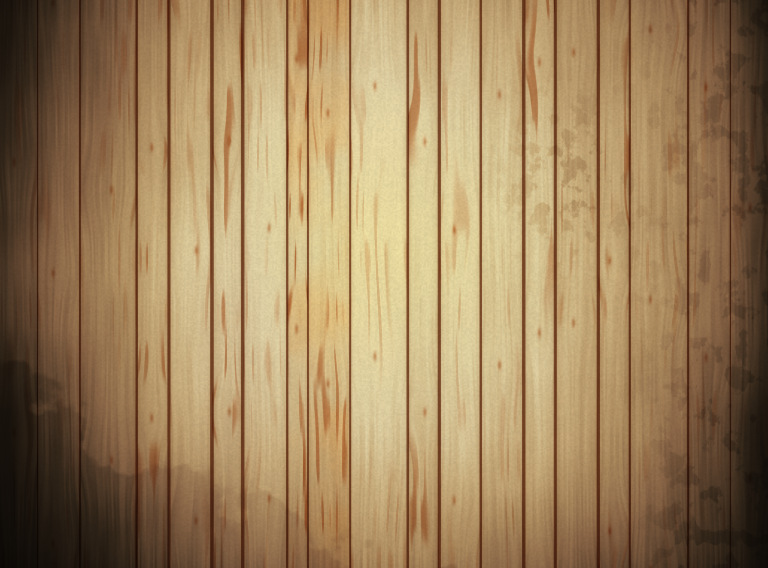
Reproduce this texture procedurally as a Shadertoy shader.

```glsl
// Worn wooden wall of nineteen vertical planks parted by red-brown grooves.
// Stretched noise makes the grain; a lopsided vignette and stains set a tone
// that is looked up in a six-step wood colour ramp.

float hash(vec2 p) {
    p = fract(p * vec2(0.1031, 0.1137));
    p += dot(p, p.yx + 33.33);
    return fract((p.x + p.y) * p.x * 17.0);
}

float noise(vec2 p) {
    vec2 i = floor(p), f = fract(p);
    f = f * f * (3.0 - 2.0 * f);
    return mix(mix(hash(i), hash(i + vec2(1, 0)), f.x),
               mix(hash(i + vec2(0, 1)), hash(i + vec2(1, 1)), f.x), f.y);
}

float fbm(vec2 p) {
    float sum = 0.0, amp = 0.5;
    for (int i = 0; i < 5; i++) {
        sum += amp * noise(p);
        p = mat2(1.6, 1.2, -1.2, 1.6) * p + 7.3;
        amp *= 0.5;
    }
    return sum;
}

// Groove centre and half width, as fractions of the canvas width
const vec2 grooves[18] = vec2[18](
    vec2(0.049, 0.0008), vec2(0.104, 0.0012), vec2(0.178, 0.0016),
    vec2(0.220, 0.0020), vec2(0.276, 0.0023), vec2(0.316, 0.0023),
    vec2(0.374, 0.0015), vec2(0.401, 0.0012), vec2(0.456, 0.0013),
    vec2(0.531, 0.0017), vec2(0.572, 0.0021), vec2(0.626, 0.0016),
    vec2(0.682, 0.0022), vec2(0.723, 0.0020), vec2(0.779, 0.0021),
    vec2(0.820, 0.0014), vec2(0.896, 0.0014), vec2(0.951, 0.0008));

vec3 woodRamp(float tone) {
    vec3 steps[6] = vec3[6](
        vec3(0.20, 0.15, 0.10), vec3(0.36, 0.26, 0.18), vec3(0.53, 0.39, 0.27),
        vec3(0.66, 0.53, 0.36), vec3(0.77, 0.66, 0.47), vec3(0.86, 0.80, 0.63));
    vec3 col = steps[0];
    for (int i = 1; i < 6; i++)
        col = mix(col, steps[i], clamp(tone - float(i - 1), 0.0, 1.0));
    return col * exp(0.55 * min(tone, 0.0)) * (1.0 + 0.06 * max(tone - 5.0, 0.0));
}

void mainImage(out vec4 fragColor, in vec2 fragCoord) {
    vec2 uv = fragCoord / iResolution.xy;
    float pixel = 1.0 / iResolution.x;

    // Find the plank and its nearby grooves
    float left = -0.01, right = 1.01, id = 0.0, groove = 0.0, shadow = 0.0;
    for (int i = 0; i < 18; i++) {
        float x = grooves[i].x, w = grooves[i].y, d = abs(uv.x - x);
        if (uv.x > x) { left = x; id = float(i + 1); }
        else right = min(right, x);
        groove = max(groove, 1.0 - smoothstep(w - 0.6 * pixel, w + 0.6 * pixel, d));
        shadow = max(shadow, exp(-d / (1.6 * w)));
    }
    vec2 seed = vec2(id * 37.0, id * 11.0);
    float narrow = 1.0 - smoothstep(0.044, 0.050, right - left);

    // Grain bulges around knots spaced along each plank
    float along = fract(uv.y * 2.1 + hash(seed)) - 0.5;
    float across = uv.x - mix(left, right, 0.35 + 0.3 * hash(seed + 5.0));
    float bulge = exp(-along * along * 50.0) * (0.25 + 0.3 * narrow);
    float bend = 0.007 * (noise(vec2(uv.x * 25.0, uv.y * 5.0) + seed) - 0.5);
    vec2 g = vec2(across * (1.0 - bulge) + bend + 0.5, uv.y);
    float fine = noise(g * vec2(430.0, 9.0) + seed) * 0.6
               + noise(g * vec2(150.0, 4.0) + seed) * 0.4 - 0.5;
    float orange = smoothstep(0.372, 0.378, uv.x) * (1.0 - smoothstep(0.450, 0.460, uv.x));
    float bold = 0.35 + 0.4 * narrow + 0.4 * orange;
    float streak = smoothstep(0.60, 0.88, noise(g * vec2(240.0, 11.0) + seed))
                 * smoothstep(0.35, 0.70, noise(g * vec2(55.0, 3.5) + seed + 9.0));
    float knot = exp(-dot(vec2(across * 420.0, along * 60.0), vec2(across * 420.0, along * 60.0)));

    // Vignette, weaker towards the right and the top
    vec2 p = uv - vec2(0.48, 0.56);
    float tone = 5.4 - p.x * p.x * (p.x < 0.0 ? 23.0 : 15.5)
                     - p.y * p.y * (p.y < 0.0 ? 8.5 : 7.0);
    tone -= 1.3 * smoothstep(0.94, 1.01, uv.x);

    // Plank variation, grain and cloudy wear
    vec2 q = vec2(uv.x * 1.355, uv.y);
    float cloud = fbm(q * 4.0 + 3.0);
    tone += 0.4 * (hash(seed + 2.0) - 0.5) + 0.8 * fine + 1.3 * (cloud - 0.48);
    tone -= 0.35 * orange;

    // Ragged stain in the lower left, blots and specks on the right
    float ragged = fbm(q * 9.0 + 20.0);
    float stain = smoothstep(0.0, 0.03, 0.33 - uv.y - 0.8 * uv.x + 0.45 * (ragged - 0.45));
    float speckle = fbm(q * vec2(45.0, 38.0));
    float blot = exp(-dot((uv - vec2(0.74, 0.68)) * vec2(13.0, 7.0),
                          (uv - vec2(0.74, 0.68)) * vec2(13.0, 7.0)));
    float specks = smoothstep(0.53, 0.64, speckle) * (blot + 0.5 * smoothstep(0.78, 0.92, uv.x));
    tone -= 0.45 * stain + 0.8 * specks + 0.3 * blot * cloud;

    // Colour: yellow glow at the centre, pale patch beside it, rusty grain
    vec3 col = woodRamp(tone);
    col *= mix(vec3(1.0), vec3(1.02, 1.03, 0.95), exp(-dot(p, p) * 22.0));
    vec2 pale = (uv - vec2(0.32, 0.45)) * vec2(14.0, 4.0);
    col = mix(col, vec3(0.85, 0.79, 0.67), 0.4 * exp(-dot(pale, pale)));
    col *= mix(vec3(1.0), vec3(1.0, 0.91, 0.80), orange * smoothstep(0.35, 0.6, cloud));
    col *= mix(vec3(1.0), vec3(0.82, 0.56, 0.40), min(1.0, streak * bold + 0.7 * knot));

    // Grooves, then a fine film of grit
    col *= mix(vec3(1.0), vec3(0.78, 0.66, 0.56), 0.6 * shadow);
    col *= mix(vec3(1.0), vec3(0.62, 0.43, 0.34), groove);
    col *= 0.97 + 0.06 * noise(q * 380.0);
    fragColor = vec4(col, 1.0);
}
```
